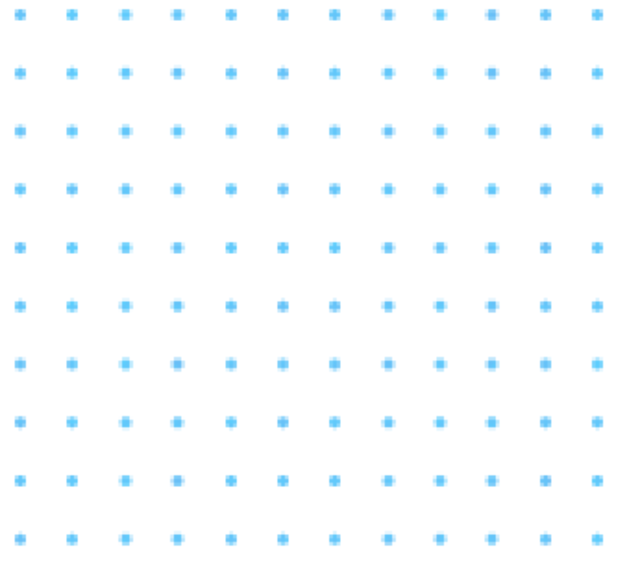
Reproduce this pattern procedurally as a WebGL 1 fragment shader.

```glsl
precision highp float;
// A sparse 12 by 10 grid of small sky-blue dots on white.
// Each dot is a disc sampled on a coarse grid of texels, so its soft blocky
// edge changes with its phase; the texels are then blended smoothly.

uniform vec2 u_resolution;

float hash(vec2 p) {
  return fract(sin(dot(p, vec2(127.1, 311.7))) * 43758.5453);
}

// Colour of one coarse texel, counted from the upper left.
vec3 texelColor(vec2 cell) {
  vec2 center = cell + 0.5;
  vec2 id = floor((center - vec2(5.4, 4.5)) / vec2(14.18, 15.75) + 0.5);

  // Columns snap to half texels, rows drift by a quarter texel.
  vec2 dotCenter = vec2(floor(28.36 * id.x + 0.62) * 0.5 + 5.5,
                        15.75 * id.y + 4.5);
  float coverage = clamp(1.97 - length(center - dotCenter), 0.0, 1.0);

  // Slight tint changes by column, by dot and by texel.
  float tone = 0.3 * hash(vec2(id.x, 3.0)) + 0.35 * hash(id + 17.0)
             + 0.35 * hash(cell);
  vec3 blue = mix(vec3(0.42, 0.74, 0.96), vec3(0.35, 0.82, 1.0), tone);
  return mix(vec3(1.0), blue, coverage);
}

void main() {
  // Coarse grid: 173 texels across, shifted half a texel vertically.
  vec2 uv = gl_FragCoord.xy / u_resolution;
  vec2 p = vec2(uv.x * 173.0, (1.0 - uv.y) * 156.8 + 0.5) - 0.5;
  vec2 cell = floor(p);
  vec2 blend = smoothstep(0.15, 0.85, p - cell);

  // Smooth blend of the four nearest texels.
  vec3 upper = mix(texelColor(cell), texelColor(cell + vec2(1.0, 0.0)), blend.x);
  vec3 lower = mix(texelColor(cell + vec2(0.0, 1.0)), texelColor(cell + 1.0), blend.x);
  gl_FragColor = vec4(mix(upper, lower, blend.y), 1.0);
}
```
